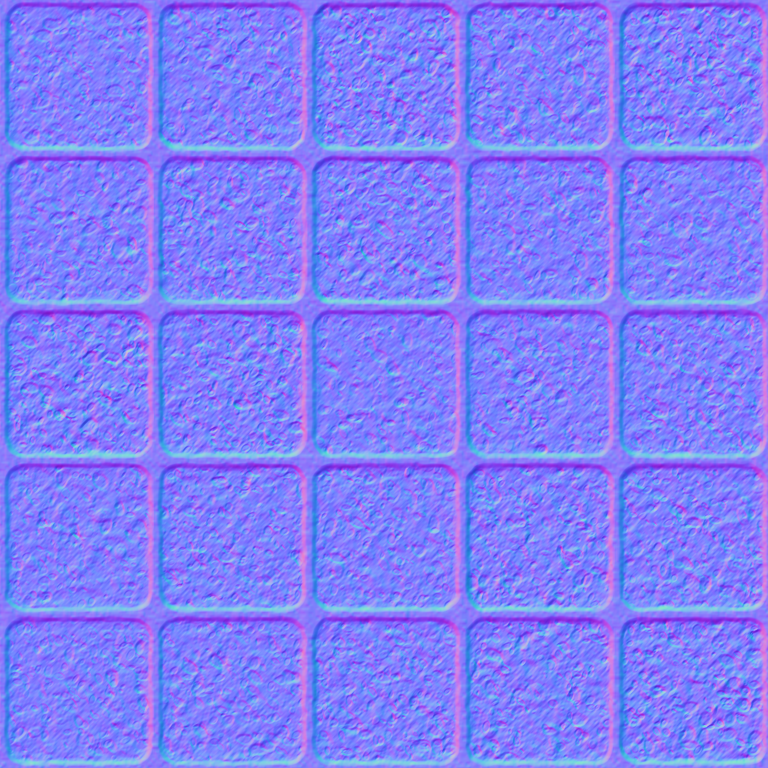
This texture map is drawn by a Shadertoy shader. Its source:

```glsl
// Tangent-space normal map of a 5 by 5 grid of raised, rounded stone tiles.
// A height field (bevelled tiles, pitted stone, smoother grout) is
// differentiated by central differences and encoded as a colour.

const float TILES = 5.0;
const vec2 TILE_CENTRE = vec2(0.513, 0.5);
const float TILE_HALF = 0.468;
const float CORNER_RADIUS = 0.115;
const float BEVEL_WIDTH = 0.018;
const float BEVEL_HEIGHT = 0.015;
const float SAMPLE_STEP = 0.0055;
const vec3 GROUT_TINT = vec3(0.035, -0.012, -0.015);

float hash(vec2 p) {
    vec3 q = fract(vec3(p.xyx) * 0.1031);
    q += dot(q, q.yzx + 33.33);
    return fract((q.x + q.y) * q.z);
}

vec2 hash2(vec2 p) {
    return vec2(hash(p + 17.3), hash(p + 61.7));
}

float valueNoise(vec2 p) {
    vec2 i = floor(p), f = fract(p);
    vec2 u = f * f * f * (f * (f * 6.0 - 15.0) + 10.0);
    float low = mix(hash(i), hash(i + vec2(1, 0)), u.x);
    float high = mix(hash(i + vec2(0, 1)), hash(i + vec2(1, 1)), u.x);
    return mix(low, high, u.y);
}

float roundedBox(vec2 p, float halfSize, float radius) {
    vec2 q = abs(p) - halfSize + radius;
    return length(max(q, 0.0)) + min(max(q.x, q.y), 0.0) - radius;
}

// Scattered flat-topped lumps and pits; density is the filled share of cells
float chips(vec2 p, float density) {
    vec2 cell = floor(p);
    float sum = 0.0;
    for (int y = -1; y <= 1; y++) {
        for (int x = -1; x <= 1; x++) {
            vec2 id = cell + vec2(x, y);
            vec2 d = p - id - 0.15 - 0.7 * hash2(id);
            float angle = 6.2832 * hash(id + 5.1);
            vec2 axis = vec2(cos(angle), sin(angle));
            d = vec2(dot(d, axis), 1.4 * dot(d, vec2(-axis.y, axis.x)));
            float radius = mix(0.35, 0.75, hash(id + 9.4));
            float lump = 1.0 - smoothstep(radius - 0.32, radius, length(d));
            float side = hash(id + 3.7) < 0.65 ? 1.0 : -0.7;
            sum += side * lump * step(hash(id + 27.9), density);
        }
    }
    return sum;
}

// Coarse relief, chips and fine grain drawn out along the rising diagonal
float stone(vec2 p) {
    vec2 warped = p + 0.025 * vec2(valueNoise(p * 13.0), valueNoise(p * 13.0 + 40.0));
    vec2 grain = vec2(p.x + p.y, p.y - p.x) * 0.707;
    float h = 0.011 * valueNoise(warped * 15.0);
    h += 0.0075 * chips(warped * 11.0, 0.42);
    h += 0.0045 * chips(warped * 19.0 + 31.0, 0.45);
    h += 0.0055 * valueNoise(grain * vec2(22.0, 38.0) + 70.0);
    h += 0.0030 * valueNoise(grain * vec2(44.0, 72.0) + 130.0);
    return h;
}

float grout(vec2 p) {
    return 0.006 * valueNoise(p * 16.0 + 9.0) + 0.0035 * valueNoise(p * 42.0);
}

// Signed distance to the nearest tile, with a slightly worn outline
float tileDistance(vec2 p) {
    float wear = 0.010 * (valueNoise(p * 17.0 + 90.0) - 0.5);
    return roundedBox(fract(p) - TILE_CENTRE, TILE_HALF, CORNER_RADIUS) + wear;
}

float surfaceHeight(vec2 p) {
    float d = tileDistance(p);
    float bevel = 1.0 - smoothstep(-BEVEL_WIDTH, BEVEL_WIDTH, d);
    float shoulder = 1.0 - smoothstep(-0.07, 0.04, d);
    float inside = 1.0 - smoothstep(-0.035, 0.005, d);
    float roughness = mix(0.85, 1.2, hash(floor(p) + 12.5));
    float texture_ = mix(grout(p), stone(p) * roughness, inside);
    return BEVEL_HEIGHT * bevel + 0.006 * shoulder + texture_;
}

void mainImage(out vec4 fragColor, in vec2 fragCoord) {
    vec2 p = fragCoord / iResolution.xy * TILES;
    vec2 e = vec2(SAMPLE_STEP, 0.0);

    // Slopes of the surface; green follows the downward-facing convention
    float dx = surfaceHeight(p + e.xy) - surfaceHeight(p - e.xy);
    float dy = surfaceHeight(p + e.yx) - surfaceHeight(p - e.yx);
    vec2 slope = vec2(-dx, dy) / (2.0 * SAMPLE_STEP);
    vec3 normal = normalize(vec3(slope, 1.0));

    // Encode the normal and warm the grout a little
    vec3 colour = 0.5 + 0.5 * normal;
    colour += GROUT_TINT * smoothstep(-0.01, 0.015, tileDistance(p));
    fragColor = vec4(clamp(colour, 0.0, 1.0), 1.0);
}
```
